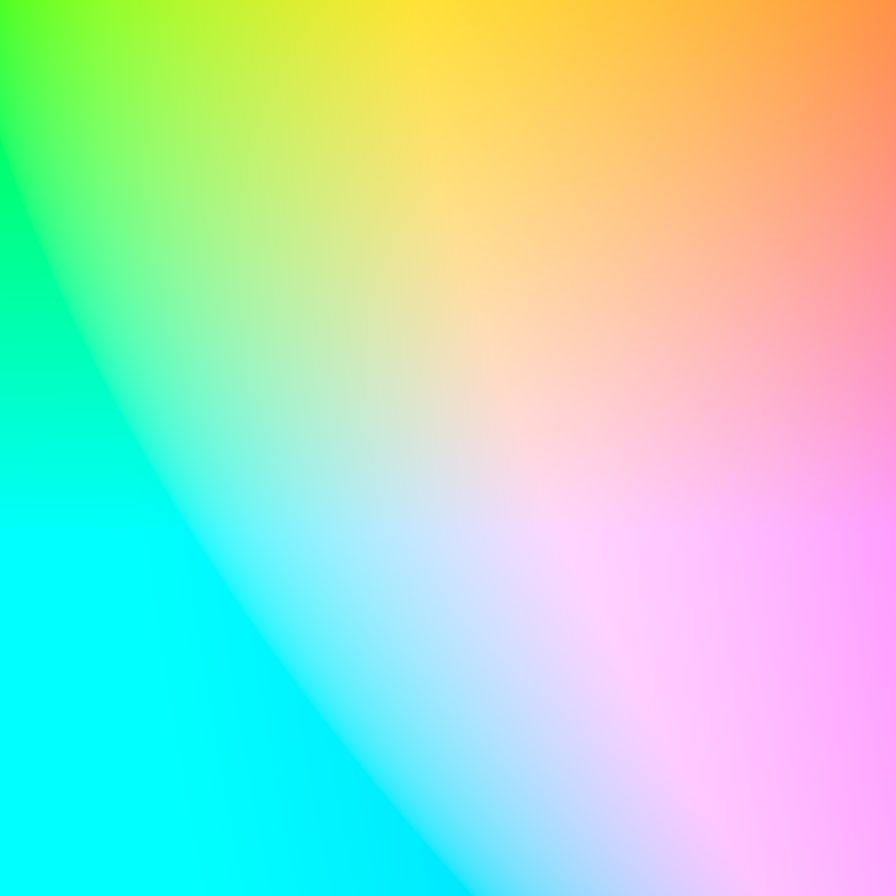
A WebGL 1 fragment shader for this background:

```glsl
precision highp float;
// A smooth spectrum field: cyan and green at the left, pink and orange at the right.
// Each channel is a clamped light ramp along curved bounds; a square root then
// turns linear light into display values, giving crisp dark ends and soft bright ones.

uniform vec2 u_resolution;

// Quadratic coefficients (constant, linear, square) in depth below the top edge.
const vec3 RED_START   = vec3(-0.045, 0.234, 0.338); // x where red leaves zero
const vec3 RED_FULL    = vec3( 0.462, 0.118, 0.273); // x where red saturates
const vec3 GREEN_START = vec3( 0.100, 0.040, 0.080); // x where green begins to fade
const vec3 BLUE_RISE   = vec3( 0.020, 0.620, 1.680); // blue light by depth

const float GREEN_FADE  = 0.49;  // linear loss of green past its start
const float GREEN_CURVE = 0.29;  // extra loss growing with distance
const float BLUE_TILT   = 0.055; // slight gain of blue toward the right

float quadratic(vec3 c, float t) {
  return c.x + t * (c.y + t * c.z);
}

void main() {
  vec2 uv = gl_FragCoord.xy / u_resolution;
  float x = uv.x;
  float depth = 1.0 - uv.y;

  // Red ramps between two diagonal curves.
  float redStart = quadratic(RED_START, depth);
  float redFull = quadratic(RED_FULL, depth);
  float red = (x - redStart) / (redFull - redStart);

  // Green is full at the left and fades toward the right edge.
  float fade = max(x - quadratic(GREEN_START, depth), 0.0);
  float green = 1.0 - fade * (GREEN_FADE + GREEN_CURVE * fade);

  // Blue grows downward until it saturates a little below the middle.
  float blue = quadratic(BLUE_RISE, depth) + BLUE_TILT * x * (1.0 - depth);

  vec3 light = clamp(vec3(red, green, blue), 0.0, 1.0);
  gl_FragColor = vec4(sqrt(light), 1.0);
}
```
